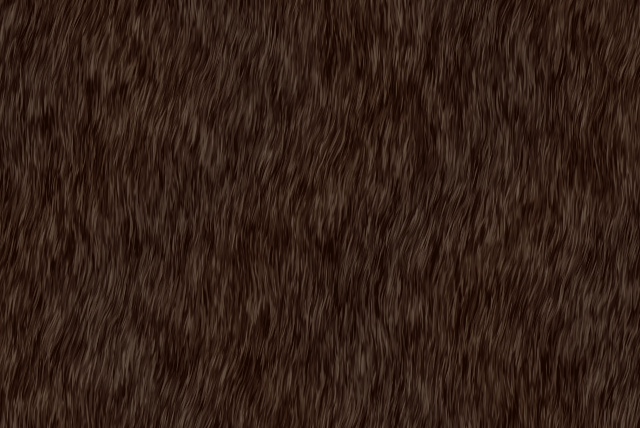
This texture is drawn by a Shadertoy shader. Its source:

```glsl
// Dense dark brown fur: fine, leaning, overlapping hairs gathered in soft tufts.

#define SHADOW vec3(0.09, 0.02, 0.0)      // colour of the deepest gaps
#define HIGHLIGHT vec3(0.37, 0.30, 0.25)  // colour of the palest hairs
#define LAYERS 20                         // sheets of hair, back to front
#define CELL vec2(0.016, 0.07)            // room for one hair, in canvas heights
#define HAIR_WIDTH 0.0016                 // half width of a hair
#define HAIR_SOFT 0.0026                  // least blur of a hair's edge
#define LEAN 0.13                         // common slant to the right
#define LEAN_SPREAD 0.2                   // how far single hairs stray from it
#define OPACITY 0.8                       // cover of a single hair
#define TUFT_SIZE vec2(0.06, 0.15)        // size of the light and dark tufts
#define TUFT_CONTRAST 0.5                 // strength of the tufts

vec4 hash4(vec3 p) {
    vec4 h = fract(p.xyzx * vec4(0.1031, 0.1030, 0.0973, 0.1099));
    h += dot(h, h.wzxy + 33.33);
    return fract((h.xxyz + h.yzzw) * h.zywx);
}

// Distance to the nearest of the randomly placed cell points
float cellular(vec2 p) {
    vec2 id = floor(p);
    float nearest = 2.0;
    for (int y = -1; y <= 1; y++)
    for (int x = -1; x <= 1; x++) {
        vec2 cell = id + vec2(x, y);
        vec2 point = cell + hash4(vec3(cell + 50.0, 71.0)).xy;
        nearest = min(nearest, distance(p, point));
    }
    return nearest;
}

// Bends the coat sideways so that the growth direction drifts
vec2 comb(vec2 p) {
    float sway = 0.010 * sin(9.0 * p.y + 5.0 * p.x)
               + 0.005 * sin(17.0 * p.y - 13.0 * p.x + 1.7)
               + 0.002 * sin(31.0 * p.y + 37.0 * p.x + 4.1);
    return vec2(p.x - LEAN * p.y + sway, p.y);
}

// Lays one sheet of hairs over the tone below
float addHairs(float tone, vec2 p, float layer, float blur) {
    vec2 grid = p / CELL + hash4(vec3(layer, 7.0, 3.0)).xy + 20.0;
    vec2 id = floor(grid);
    for (int y = -1; y <= 1; y++)
    for (int x = -1; x <= 1; x++) {
        vec2 cell = id + vec2(x, y);
        vec4 place = hash4(vec3(cell, layer + 1.0));
        vec4 kind = hash4(vec3(cell, layer + 41.0));
        vec2 local = (grid - cell - place.xy) * CELL;

        // A slanted, slightly curved stroke with tapered ends
        float along = local.y / mix(0.022, 0.04, place.z);
        float slant = LEAN_SPREAD * (kind.x + kind.y - 1.0);
        float curve = 0.005 * (kind.z - 0.5) * along * along;
        float across = abs(local.x - slant * local.y - curve);
        float cover = clamp((HAIR_WIDTH - across) / blur + 0.5, 0.0, 1.0);
        cover *= 1.0 - smoothstep(0.35, 1.0, abs(along));

        float hairTone = 1.12 * pow(place.w, 1.2) - 0.1;
        tone = mix(tone, hairTone, OPACITY * cover);
    }
    return tone;
}

void mainImage(out vec4 fragColor, in vec2 fragCoord) {
    vec2 p = fragCoord / iResolution.y;
    vec2 coat = comb(p);
    float blur = max(1.0 / iResolution.y, HAIR_SOFT);

    // Hairs
    float tone = 0.2;
    for (int i = 0; i < LAYERS; i++)
        tone = addHairs(tone, coat, float(i), blur);

    // Tufts and broad shading
    float tuft = 0.6 * cellular(coat / TUFT_SIZE)
               + 0.4 * cellular(coat / TUFT_SIZE * 2.1 + 9.0);
    float broad = sin(5.0 * p.x + 3.0 * p.y) * sin(7.0 * p.y - 2.0 * p.x + 0.6);
    tone += TUFT_CONTRAST * (0.46 - tuft) + 0.03 * broad;
    tone = clamp(tone, 0.0, 1.1);

    // Colour, with warmer midtones that vary across the coat
    float warmth = 1.0 + 0.4 * sin(11.0 * p.x + 2.0 * sin(6.0 * p.y));
    vec3 color = mix(SHADOW, HIGHLIGHT, tone);
    color -= vec3(0.0, 0.04, 0.06) * warmth * tone * max(1.0 - tone, 0.0);
    fragColor = vec4(max(color, 0.0), 1.0);
}
```
